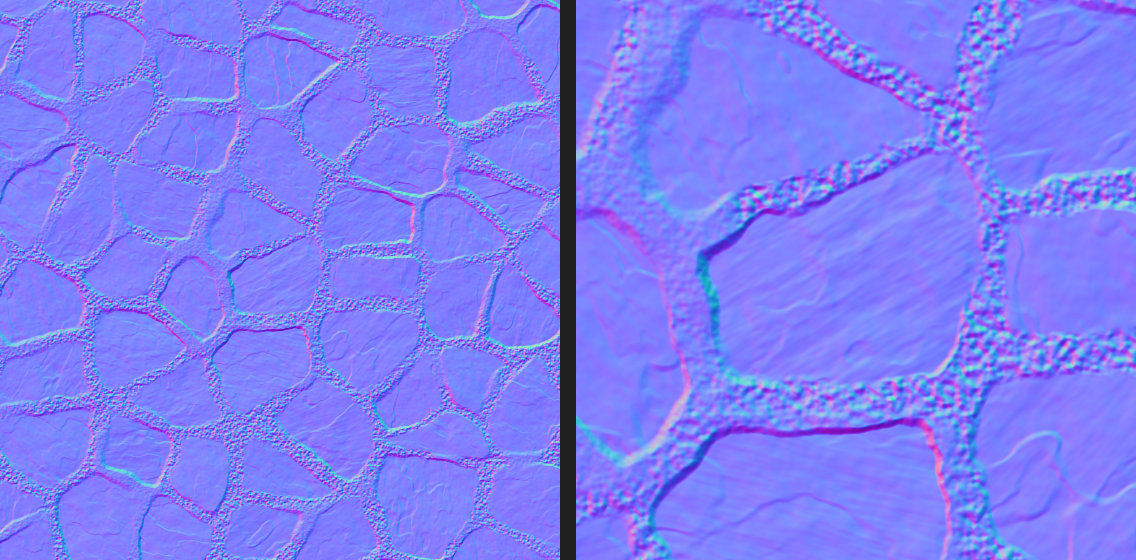
Left: the whole. Right: its middle third, enlarged.
Write a WebGL 2 fragment shader that draws this texture map.

```glsl
#version 300 es
precision highp float;

uniform vec2 u_resolution;
out vec4 fragColor;

const float STONES_ACROSS = 7.2;
const float CORNER_SHARPNESS = 24.0;
const float SAMPLE_STEP = 0.0013;

// Integer hash: two values in 0..1 per lattice point
vec2 hash2(vec2 cell) {
    uvec2 v = uvec2(ivec2(floor(cell))) * 1664525u + 1013904223u;
    v.x += v.y * 1664525u;
    v.y += v.x * 1664525u;
    v ^= v >> 16u;
    v.x += v.y * 1664525u;
    v.y += v.x * 1664525u;
    v ^= v >> 16u;
    return vec2(v & 0xffffu) / 65535.0;
}

mat2 rotation(float angle) {
    float c = cos(angle), s = sin(angle);
    return mat2(c, s, -s, c);
}

float noise(vec2 p) {
    vec2 i = floor(p), f = p - i;
    vec2 u = f * f * f * (f * (f * 6.0 - 15.0) + 10.0);
    float bottom = mix(hash2(i).x, hash2(i + vec2(1, 0)).x, u.x);
    float top = mix(hash2(i + vec2(0, 1)).x, hash2(i + vec2(1, 1)).x, u.x);
    return mix(bottom, top, u.y);
}

float fbm(vec2 p, int octaves) {
    float sum = 0.0, amplitude = 0.5;
    mat2 turn = 2.03 * rotation(0.65);
    for (int i = 0; i < octaves; i++) {
        sum += amplitude * noise(p);
        p = turn * p + 17.3;
        amplitude *= 0.5;
    }
    return sum;
}

vec2 warp(vec2 p, float frequency, float amount) {
    vec2 q = p * frequency;
    return p + amount * (vec2(noise(q + 31.0), noise(q + 73.0)) - 0.5);
}

vec2 seedPoint(vec2 cell) {
    return cell + 0.06 + 0.88 * hash2(cell + 211.0);
}

// Rounded Voronoi: x = distance to the joint, yz = stone cell
vec3 nearestStone(vec2 p) {
    vec2 home = floor(p), nearestCell = home, toNearest = vec2(9.0);
    for (int y = -1; y <= 1; y++)
    for (int x = -1; x <= 1; x++) {
        vec2 cell = home + vec2(x, y);
        vec2 toSeed = seedPoint(cell) - p;
        if (dot(toSeed, toSeed) < dot(toNearest, toNearest)) {
            toNearest = toSeed;
            nearestCell = cell;
        }
    }
    float closeness = 0.0;
    for (int y = -2; y <= 2; y++)
    for (int x = -2; x <= 2; x++) {
        if (x == 0 && y == 0) continue;
        vec2 toSeed = seedPoint(nearestCell + vec2(x, y)) - p;
        float edge = dot(0.5 * (toSeed + toNearest), normalize(toSeed - toNearest));
        closeness += exp(-CORNER_SHARPNESS * edge);
    }
    return vec3(-log(closeness) / CORNER_SHARPNESS, nearestCell);
}

// Broken layers: short steep steps with gentle slopes between
float ledges(vec2 p, float layers, float stepWidth) {
    float level = fract(fbm(p, 4) * layers);
    return smoothstep(0.0, stepWidth, level) - level;
}

float stoneHeight(vec2 p, vec2 cell) {
    vec2 seed = hash2(cell + 57.0), tilt = hash2(cell + 113.0) - 0.5;
    vec2 q = rotation(seed.x * 6.28) * p + seed * 19.0;
    float strata = fbm(q * vec2(22.0, 95.0), 3) * mix(0.0003, 0.0017, seed.y * seed.y);
    float broken = smoothstep(0.35, 0.65, noise(q * 11.0 + 5.0));
    float chips = ledges(q * vec2(7.0, 12.0), 3.2, 0.12) * 0.0014 * broken;
    float flakes = ledges(q * vec2(16.0, 24.0) + 8.0, 2.5, 0.2) * 0.0007;
    float swell = fbm(q * 13.0, 5) * 0.005;
    float rough = fbm(q * 85.0, 2) * 0.0008;
    float tilted = dot(tilt, p - (cell + 0.5) / STONES_ACROSS) * 0.07;
    return 0.0012 + 0.0016 * seed.y + strata + chips + flakes + swell + rough + tilted;
}

float mortarHeight(vec2 p) {
    float coarse = noise(p * 215.0), fine = noise(rotation(0.6) * p * 330.0 + 41.0);
    float coverage = mix(0.25, 1.0, smoothstep(0.2, 0.5, noise(p * 15.0 + 9.0)));
    return 0.0004 + 0.003 * noise(p * 24.0) + coverage * (0.0031 * coarse + 0.0018 * fine);
}

float height(vec2 p) {
    vec2 bent = warp(warp(p, 7.0, 0.03), 28.0, 0.008);
    vec3 joint = nearestStone(bent * STONES_ACROSS);
    float ragged = (fbm(p * 45.0, 4) - 0.47) * 0.009;
    float edge = joint.x / STONES_ACROSS + ragged;
    float jointWidth = mix(0.001, 0.011, noise(p * 9.0 + 3.0));
    float bevel = mix(0.004, 0.011, noise(p * 13.0 + 61.0));
    float stone = smoothstep(jointWidth, jointWidth + bevel, edge);
    return mix(mortarHeight(p), stoneHeight(p, joint.yz), stone);
}

void main() {
    vec2 p = gl_FragCoord.xy / min(u_resolution.x, u_resolution.y);
    float here = height(p);
    float slopeX = (height(p + vec2(SAMPLE_STEP, 0.0)) - here) / SAMPLE_STEP;
    float slopeY = (height(p + vec2(0.0, SAMPLE_STEP)) - here) / SAMPLE_STEP;

    // Green points down the canvas
    vec3 normal = normalize(vec3(-slopeX, slopeY, 1.0));
    fragColor = vec4(0.5 + 0.5 * normal, 1.0);
}
```
